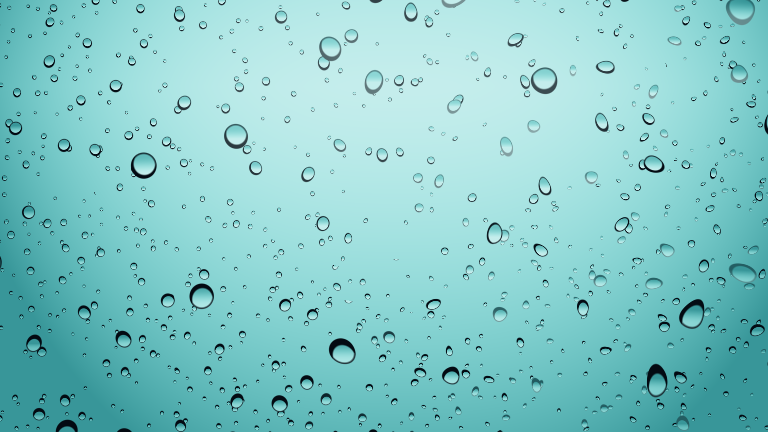
Give the GLSL for this texture, as a WebGL 1 fragment shader.

```glsl
precision highp float;
// Water drops on a pane of glass in front of a soft teal glow.
// Turned, jittered grids scatter drops of four sizes; each drop is a bent
// ellipse with an inverted gradient inside and an off-centre black rim.

uniform vec2 u_resolution;

const vec3 DEEP_TEAL = vec3(0.22, 0.59, 0.60);
const vec3 MID_TEAL = vec3(0.50, 0.86, 0.85);
const vec3 PALE_AQUA = vec3(0.77, 0.93, 0.925);
const vec3 RIM_INK = vec3(0.01, 0.04, 0.07);

float hash(vec2 p) {
  return fract(sin(dot(p, vec2(127.1, 311.7))) * 43758.5453);
}

mat2 turn(float angle) {
  float c = cos(angle), s = sin(angle);
  return mat2(c, s, -s, c);
}

// Brightness of the backdrop: glow near the top, dim sides and foot
float glowAt(vec2 uv) {
  float side = pow(abs(uv.x - 0.52) / 0.52, 2.6);
  float fall = pow(abs(uv.y - 0.80) / 0.80, 1.35);
  return clamp(1.0 - 0.72 * side - 0.74 * fall, 0.0, 1.0);
}

// Smooth curve through the three backdrop colours
vec3 tealRamp(float t) {
  return mix(mix(DEEP_TEAL, MID_TEAL, t), mix(MID_TEAL, PALE_AQUA, t), t);
}

// Paints one drop; q is measured in drop radii, soft is the edge width
vec3 paintDrop(vec3 color, vec2 q, float soft, vec2 uv, float glow, float seed) {
  // Irregular outline: stretched, tilted and narrower at one end
  float loose = smoothstep(0.25, 0.75, uv.x);
  float stretch = 1.0 + (0.10 + 0.22 * loose) * hash(vec2(seed, 1.3));
  float tilt = (hash(vec2(seed, 2.7)) - 0.5) * mix(1.2, 3.0, loose);
  mat2 pose = turn(tilt);
  vec2 e = pose * q;
  e *= vec2(stretch, 1.0 / stretch);
  e.x *= 1.0 + 0.25 * loose * (hash(vec2(seed, 4.1)) - 0.3) * e.y;
  float outline = 1.0 + 0.04 * loose * sin(3.0 * atan(e.y, e.x) + seed * 40.0);
  float reach = length(e) / outline;
  float cover = 1.0 - smoothstep(-soft, soft, reach - 1.0);

  // Refracted backdrop, upside down
  float lift = smoothstep(0.75, -0.75, q.y);
  vec3 body = tealRamp(clamp(glow - 0.40 + 0.75 * lift, 0.0, 1.0));

  // Rim is thick below near the glow and becomes a black cap near the foot
  float shift = mix(-0.42, 0.20, smoothstep(0.05, 0.75, uv.y));
  vec2 lean = pose * vec2(0.16 * (hash(vec2(seed, 6.2)) - 0.3), shift);
  float crescent = smoothstep(0.76, 0.92, length(e - lean));
  float ring = 0.8 * smoothstep(0.80, 0.96, reach);
  float strength = mix(0.70, 1.0, smoothstep(0.98, 0.65, glow));
  float faint = step(0.72, hash(vec2(seed, 8.9))) * loose;
  strength *= 1.0 - 0.6 * faint;
  body = mix(body, RIM_INK, max(crescent, ring) * strength);
  return mix(color, body, cover);
}

// One turned grid of drops; radii run from small to large, in cell widths
vec3 dropLayer(vec3 color, vec2 p, float cell, vec2 radii, float density,
               float angle, vec2 uv, float glow) {
  mat2 grid = turn(angle);
  vec2 g = grid * p / cell + 20.0;
  g.x += hash(vec2(floor(g.y), angle));
  vec2 id = floor(g);
  if (hash(id + 17.9) > density) return color;
  float seed = hash(id + angle * 7.0);
  float radius = mix(radii.x, radii.y, pow(hash(id + 31.7), 1.3));
  float room = 0.5 - 1.5 * radius;
  vec2 jitter = vec2(hash(id + 5.3), hash(id + 9.1)) * 2.0 - 1.0;
  vec2 offset = (g - id - 0.5 - jitter * room) * grid;
  float soft = 0.7 / (u_resolution.y * radius * cell);
  return paintDrop(color, offset / radius, soft, uv, glow, seed);
}

void main() {
  vec2 uv = gl_FragCoord.xy / u_resolution;
  vec2 p = gl_FragCoord.xy / u_resolution.y;
  float glow = glowAt(uv);
  vec3 color = tealRamp(glow);

  // Fine spray thins out toward the bright upper middle
  float spray = mix(0.42, 0.14, smoothstep(0.45, 0.95, glow));
  color = dropLayer(color, p, 0.034, vec2(0.09, 0.16), spray, 0.5, uv, glow);
  color = dropLayer(color, p, 0.052, vec2(0.11, 0.19), spray, 1.1, uv, glow);

  // Medium beads, then the few large drops
  color = dropLayer(color, p, 0.090, vec2(0.11, 0.19), 0.38, 0.3, uv, glow);
  color = dropLayer(color, p, 0.155, vec2(0.10, 0.21), 0.46, 0.8, uv, glow);

  gl_FragColor = vec4(color, 1.0);
}
```
